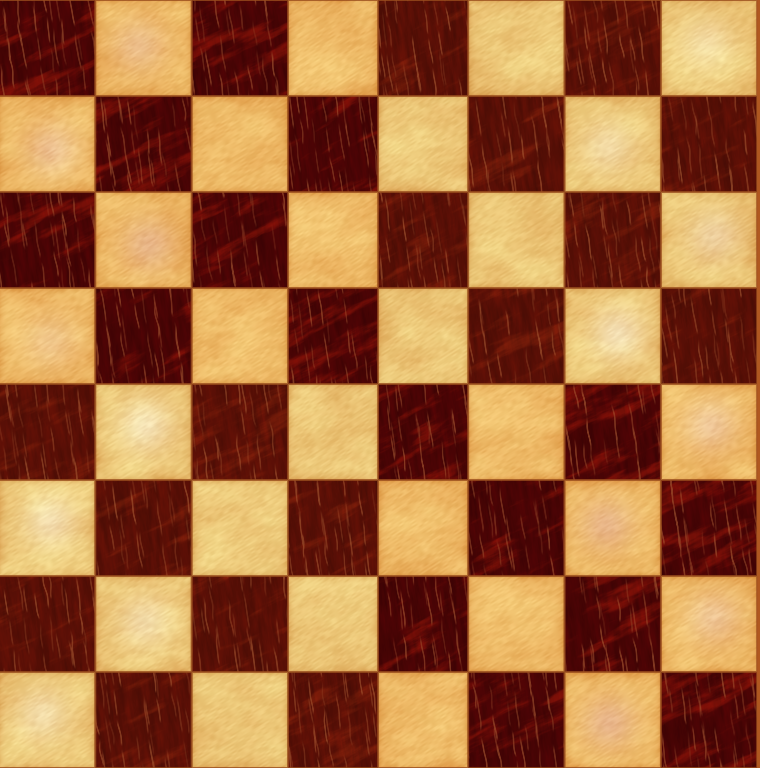
Write a Shadertoy shader that draws this pattern.

```glsl
// An eight by eight inlaid board of dark and pale wood veneers with thin seams.
// A folded column warp narrows the two middle columns; opposite quadrants share
// a tint, while hashed streaks and layered noise give each square its grain.

#define TILES 8.0
#define CENTER_X 0.4975       // middle seam across the canvas
#define INNER_WIDTH 0.1185    // width of the two middle columns
#define OUTER_WIDTH 0.1268    // width of all other columns
#define SEAM 0.011            // half width of a seam, in tiles
#define RED_DARK vec3(0.285, 0.015, 0.018)
#define BROWN_DARK vec3(0.345, 0.058, 0.022)
#define ORANGE_PALE vec3(0.935, 0.735, 0.410)
#define YELLOW_PALE vec3(0.930, 0.790, 0.480)
#define SEAM_COLOR vec3(0.600, 0.300, 0.110)
#define FIBER_COLOR vec3(0.640, 0.340, 0.190)

float hash(vec2 p) {
    vec3 q = fract(vec3(p.xyx) * 0.1031);
    q += dot(q, q.yzx + 33.33);
    return fract((q.x + q.y) * q.z);
}

float noise(vec2 p) {
    vec2 i = floor(p), f = fract(p);
    f = f * f * (3.0 - 2.0 * f);
    return mix(mix(hash(i), hash(i + vec2(1, 0)), f.x),
               mix(hash(i + vec2(0, 1)), hash(i + 1.0), f.x), f.y);
}

float fbm(vec2 p) {
    float sum = 0.0, gain = 0.5;
    for (int i = 0; i < 4; i++) {
        sum += gain * noise(p);
        p = mat2(1.6, 1.2, -1.2, 1.6) * p + 7.3;
        gain *= 0.5;
    }
    return sum;
}

// Canvas x to column units, with the two middle columns narrowed
float columnAt(float x) {
    float d = x - CENTER_X, s = abs(d);
    float steps = s < INNER_WIDTH ? s / INNER_WIDTH
                                  : 1.0 + (s - INNER_WIDTH) / OUTER_WIDTH;
    return 0.5 * TILES + sign(d) * steps;
}

// Thin broken pores, leaning slightly to the left as they rise
float fibers(vec2 p, float seed, float px) {
    float total = 0.0;
    for (int layer = 0; layer < 2; layer++) {
        float k = seed + 17.0 * float(layer);
        float wobble = 0.025 * noise(vec2(p.x * 3.0, p.y * 7.0) + k);
        vec2 q = vec2(p.x + 0.14 * p.y + wobble, p.y);
        q *= vec2(7.0, 2.2 + float(layer));
        float lane = floor(q.x);
        q.y += hash(vec2(lane, k));
        vec2 id = vec2(lane, floor(q.y)) + k;
        float offset = 0.2 + 0.6 * hash(vec2(lane, k + 5.0));
        float dist = abs(fract(q.x) - offset) / 7.0;
        float line = 1.0 - smoothstep(0.003, 0.005 + 0.8 * px, dist);
        float t = fract(q.y);
        float ends = smoothstep(0.0, 0.15, t) * (1.0 - smoothstep(0.65, 0.95, t));
        total += line * ends * step(0.35, hash(id + 3.0)) * (0.3 + 0.7 * hash(id));
    }
    return min(total, 1.0);
}

vec3 darkWood(vec2 p, float seed, float brown, float px) {
    vec3 color = mix(RED_DARK, BROWN_DARK, brown);
    float grain = fbm(vec2(p.x * 22.0 + p.y * 3.0, p.y * 4.0) + seed);
    color *= 0.78 + 0.46 * grain;
    // Reddish figure sweeping up to the right
    vec2 sweep = vec2(p.x + 0.5 * p.y, p.y - 0.5 * p.x);
    float figure = smoothstep(0.48, 0.8, fbm(sweep * vec2(2.0, 9.0) + seed * 1.7));
    color += figure * mix(vec3(0.20, 0.045, 0.01), vec3(0.12, 0.05, 0.015), brown);
    return mix(color, FIBER_COLOR, 0.62 * fibers(p, seed, px));
}

vec3 paleWood(vec2 p, float seed, float yellow, float outer) {
    vec3 color = mix(ORANGE_PALE, YELLOW_PALE, yellow);
    float cloud = fbm(p * vec2(2.5, 4.0) + seed) - 0.47;
    color += cloud * vec3(0.08, 0.20, 0.20);
    // Fine slanted ripples
    vec2 slant = vec2(p.x + 0.5 * p.y, p.y - 0.6 * p.x);
    float ripple = noise(slant * vec2(14.0, 48.0) + seed) - 0.5;
    color += ripple * vec3(0.05, 0.07, 0.08);
    // Worn, paler middle on the outer columns
    vec2 c = p - 0.5 - 0.14 * (vec2(hash(vec2(seed, 1)), hash(vec2(seed, 2))) - 0.5);
    float worn = exp(-dot(c, c) * 14.0) * outer * (0.6 + 0.6 * hash(vec2(seed, 4)));
    color += worn * mix(vec3(0.0, 0.03, 0.16), vec3(0.03, 0.09, 0.23), yellow);
    // Warmer rim
    vec2 rim = min(p, 1.0 - p);
    float edge = exp(-min(rim.x, rim.y) * 24.0);
    return color - edge * vec3(0.06, 0.12, 0.12);
}

void mainImage(out vec4 fragColor, in vec2 fragCoord) {
    vec2 uv = fragCoord / iResolution.xy;
    float px = TILES / min(iResolution.x, iResolution.y);
    vec2 board = vec2(columnAt(uv.x), uv.y * TILES);
    vec2 tile = floor(board), p = fract(board);
    float seed = 1.0 + 61.0 * hash(tile + 2.0);

    // Opposite quadrants share a tint
    vec2 side = step(0.5 * TILES, tile);
    float tint = 1.0 - abs(side.x - side.y);
    float outer = step(2.0, abs(tile.x + 0.5 - 0.5 * TILES));

    // Smooth checker: the sign fades through zero at tile edges
    vec2 toEdge = min(p, 1.0 - p);
    vec2 fade = clamp(toEdge / (0.6 * px), 0.0, 1.0);
    float parity = 1.0 - 2.0 * mod(tile.x + tile.y, 2.0);
    float pale = 0.5 + 0.5 * parity * fade.x * fade.y;
    vec3 color = mix(darkWood(p, seed, tint, px), paleWood(p, seed, tint, outer), pale);

    // Seams and the strip of frame at the right
    float seam = 1.0 - smoothstep(SEAM - 0.5 * px, SEAM + 0.5 * px, min(toEdge.x, toEdge.y));
    color = mix(color, SEAM_COLOR, 0.75 * seam);
    float frame = smoothstep(-0.5 * px, 0.5 * px, board.x - TILES);
    color = mix(color, SEAM_COLOR * 1.15, frame);
    fragColor = vec4(clamp(color, 0.0, 1.0), 1.0);
}
```
